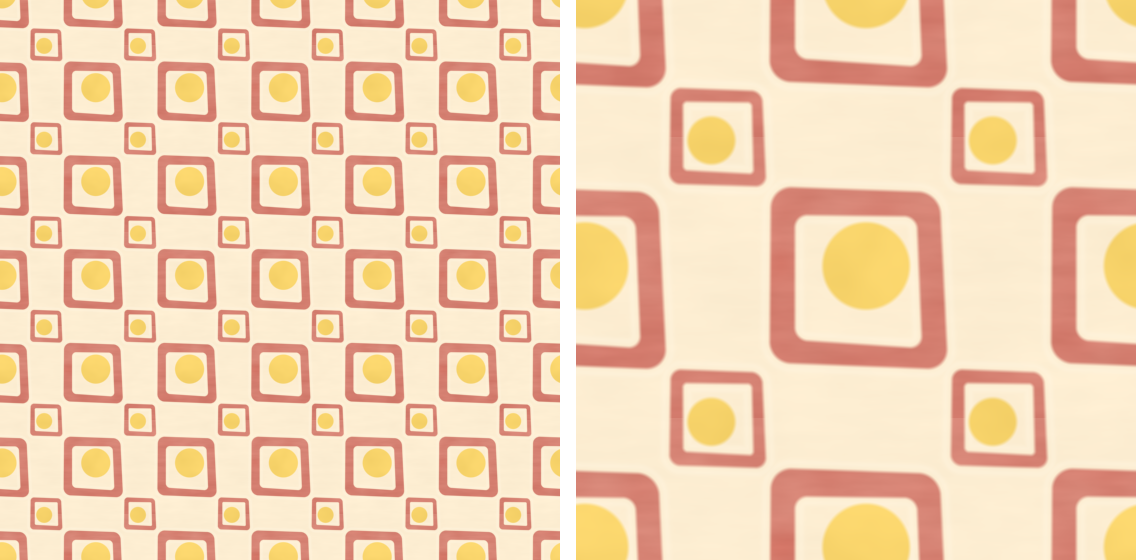
Left, the full canvas; right, a detail of the centre.
Write a WebGL 1 fragment shader that draws this pattern.

```glsl
precision highp float;

uniform vec2 u_resolution;

#define REPEATS 5.97
#define ORIGIN vec2(0.5015)
#define SOFTNESS 0.009
#define WEAR 0.07
#define STAIN 0.05
#define HALO 0.35
#define CREAM vec3(0.990, 0.930, 0.820)
#define ROSE_DARK vec3(0.822, 0.475, 0.418)
#define ROSE_LIGHT vec3(0.852, 0.540, 0.480)
#define YOLK vec3(0.970, 0.828, 0.415)

vec2 hashGradient(vec2 cell) {
  float angle = 6.28318 * fract(sin(dot(cell, vec2(127.1, 311.7))) * 4375.85);
  return vec2(cos(angle), sin(angle));
}

// Gradient noise that wraps after the given number of lattice cells
float gradientNoise(vec2 p, vec2 period) {
  vec2 i = floor(p);
  vec2 f = p - i;
  vec2 w = f * f * f * (f * (f * 6.0 - 15.0) + 10.0);
  vec2 lo = mod(i, period);
  vec2 hi = mod(i + 1.0, period);
  float a = dot(hashGradient(lo), f);
  float b = dot(hashGradient(vec2(hi.x, lo.y)), f - vec2(1.0, 0.0));
  float c = dot(hashGradient(vec2(lo.x, hi.y)), f - vec2(0.0, 1.0));
  float d = dot(hashGradient(hi), f - 1.0);
  return mix(mix(a, b, w.x), mix(c, d, w.x), w.y);
}

// Mottling shared by every block of two by two repeats
float mottle(vec2 p, vec2 frequency) {
  float sum = 0.0;
  float gain = 1.0;
  for (int octave = 0; octave < 3; octave++) {
    sum += gain * gradientNoise(p * frequency, 2.0 * frequency);
    frequency *= 2.0;
    gain *= 0.5;
  }
  return sum;
}

// Signed distance to the line a-b, positive on its left
float edgeDistance(vec2 p, vec2 a, vec2 b) {
  vec2 along = normalize(b - a);
  return dot(p - a, vec2(-along.y, along.x));
}

// Rounded, slightly skewed box with corners listed clockwise
float roundedQuad(vec2 p, vec2 tl, vec2 tr, vec2 br, vec2 bl, float radius) {
  vec2 q = vec2(max(edgeDistance(p, bl, tl), edgeDistance(p, tr, br)),
                max(edgeDistance(p, tl, tr), edgeDistance(p, br, bl))) + radius;
  return length(max(q, 0.0)) + min(max(q.x, q.y), 0.0) - radius;
}

float largeFrame(vec2 p) {
  float outer = roundedQuad(p, vec2(-0.311, 0.323), vec2(0.288, 0.302),
                            vec2(0.318, -0.327), vec2(-0.316, -0.302), 0.075);
  float inner = roundedQuad(p, vec2(-0.226, 0.222), vec2(0.207, 0.217),
                            vec2(0.226, -0.252), vec2(-0.226, -0.222), 0.045);
  return max(outer, -inner);
}

float smallFrame(vec2 p) {
  float outer = roundedQuad(p, vec2(-0.167, 0.174), vec2(0.157, 0.162),
                            vec2(0.172, -0.177), vec2(-0.172, -0.167), 0.038);
  float inner = roundedQuad(p, vec2(-0.124, 0.125), vec2(0.121, 0.122),
                            vec2(0.127, -0.132), vec2(-0.123, -0.119), 0.016);
  return max(outer, -inner);
}

float coverage(float dist, float blur) {
  return 1.0 - smoothstep(-blur, blur, dist);
}

void main() {
  vec2 uv = gl_FragCoord.xy / u_resolution.y;
  vec2 p = (uv - ORIGIN) * REPEATS;
  float blur = max(SOFTNESS, 0.8 * REPEATS / u_resolution.y);

  // Large motifs at cell centres, small ones half a repeat away
  vec2 column = floor(p + 0.5);
  vec2 large = p - column;
  vec2 small = fract(p) - 0.5;
  float frame = min(largeFrame(large), smallFrame(small));
  float disc = min(length(large - vec2(0.027, 0.041)) - 0.155,
                   length(small - vec2(-0.023, -0.013)) - 0.085);

  // Cream ground with faint fibres and a pale rim beside the frames
  float wash = mottle(p, vec2(3.0, 4.0));
  float fibre = mottle(p, vec2(4.0, 18.0));
  vec3 color = CREAM + 0.010 * wash + 0.008 * fibre;
  float rim = exp(-pow((frame - 0.022) / 0.012, 2.0));
  color = mix(color, vec3(1.0, 0.965, 0.890), HALO * rim);

  // Yolk, deeper toward its lower edge
  vec3 yolk = YOLK + 0.03 * wash + 0.08 * large.y * step(length(large), 0.3);
  color = mix(color, yolk, coverage(disc, blur));

  // Painted frame, paler at the top, with a red stain on alternate columns
  float paint = clamp(0.45 + 0.8 * large.y * step(frame, largeFrame(large))
                      + 0.9 * wash, 0.0, 1.0);
  vec3 rose = mix(ROSE_DARK, ROSE_LIGHT, paint) + WEAR * 0.4 * fibre;
  vec2 spot = (large - vec2(-0.28, 0.04)) / vec2(0.07, 0.06);
  float stain = exp(-dot(spot, spot)) * (1.0 - mod(column.x, 2.0));
  rose -= STAIN * stain * vec3(0.2, 1.0, 1.0);
  color = mix(color, rose, coverage(frame, blur));

  gl_FragColor = vec4(color, 1.0);
}
```
